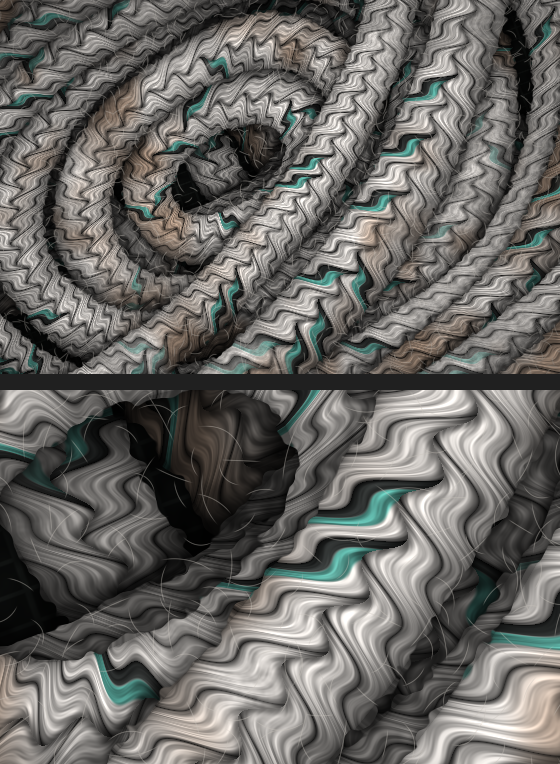
Top: the whole. Bottom: its middle third, enlarged.
Give the GLSL for this texture, as a WebGL 2 fragment shader.

```glsl
#version 300 es
precision highp float;
// A heap of weathered plaited rope: curved ropes are layered from the bottom up,
// each with two columns of slanted strands, twisted yarns and a few teal tracers.
// Soft contact shadows, brown stains and loose hairs finish the surface.
uniform vec2 u_resolution;
out vec4 fragColor;

const int UNDER = 6, COILS = 8, CROSSING = 2;
const float TAU = 6.2831853;
const float PITCH = 0.86;        // strand spacing in rope half widths
const float SLANT = 0.95;        // strand lean in spacings
const float YARNS = 4.0;         // yarns per strand
const float TRACER_SHARE = 0.17;
const float SHADOW_REACH = 0.026;
const float SHADOW_DEPTH = 0.68;
const float HAIR_ALPHA = 0.36;
const vec2 COIL_CENTER = vec2(0.62, 0.57);
const vec2 CROSS_CENTER = vec2(-0.43, 1.32);
const vec2 LIGHT = vec2(-0.42, 0.90);
const vec3 FIBRE = vec3(0.985, 0.965, 0.945);
const vec3 STAIN = vec3(0.64, 0.51, 0.41);
const vec3 TEAL = vec3(0.37, 0.70, 0.65);
const vec3 BLACK = vec3(0.09, 0.11, 0.11);
const vec3 GAP = vec3(0.055, 0.062, 0.058);

float hash(vec2 p) {
  vec3 q = fract(vec3(p.xyx) * 0.1031);
  q += dot(q, q.yzx + 33.33);
  return fract((q.x + q.y) * q.z);
}

float noise(vec2 p) {
  vec2 i = floor(p), f = fract(p);
  f = f * f * (3.0 - 2.0 * f);
  return mix(mix(hash(i), hash(i + vec2(1, 0)), f.x),
             mix(hash(i + vec2(0, 1)), hash(i + vec2(1, 1)), f.x), f.y);
}

float fbm(vec2 p) {
  return 0.5 * noise(p) + 0.3 * noise(p * 2.1 + 7.0) + 0.2 * noise(p * 4.3 + 19.0);
}

mat2 turn(float a) { return mat2(cos(a), -sin(a), sin(a), cos(a)); }

// Centre, semi-axes, tilt and half width of one rope ellipse
void ropePath(int i, out vec2 center, out vec2 axes, out float tilt, out float width) {
  float k = float(i);
  vec3 r = vec3(hash(vec2(k, 1.7)), hash(vec2(k, 5.3)), hash(vec2(k, 9.1)));
  if (i < UNDER) {
    center = vec2(0.2 + 1.2 * r.x, r.y);
    axes = vec2(0.65, 0.42) * (0.7 + 0.6 * r.z);
    tilt = TAU * r.x;
    width = 0.07;
  } else if (i < UNDER + COILS) {
    float j = k - float(UNDER);
    center = COIL_CENTER + 0.08 * (r.xy - 0.5);
    axes = (0.20 + 0.14 * j) * vec2(1.25, 0.85);
    tilt = 0.6 + 0.35 * (r.z - 0.5);
    width = 0.064 + 0.0035 * j + 0.012 * r.x;
  } else {
    float j = k - float(UNDER + COILS);
    center = CROSS_CENTER;
    axes = vec2(1.51 + 0.22 * j);
    tilt = 0.0;
    width = 0.073 + 0.026 * j;
  }
}

// Plaited surface; u counts strands along the rope, v runs -1..1 across it
vec3 ropeColor(float u, float v, float count, float id, vec2 p, vec2 outward) {
  float seam = 0.17 * cos(TAU * u);
  float side = step(seam, v);
  float a = abs(v - seam);
  float t = u + SLANT * a + 0.22 * a * a + 0.5 * side;
  float f = fract(t), x = 2.0 * f - 1.0;
  vec2 strand = vec2(mod(floor(t), count) + 37.0 * id, side * 11.0 + id);
  float tone = hash(strand);

  float bulge = sqrt(max(1.0 - x * x, 0.0));
  float body = mix(0.20, 1.0, smoothstep(0.0, 0.85, bulge));
  body *= mix(0.5, 1.0, smoothstep(0.0, 0.17, a));
  float twist = YARNS * f + 0.9 * a + tone;
  float yarn = 0.87 + 0.13 * sin(TAU * twist);
  float fibre = 0.80 + 0.40 * noise(vec2(f * 26.0 + a * 5.0, a * 6.0 + tone * 90.0));

  // Worn patches lose their plait under felted fibre
  float wear = smoothstep(0.50, 0.72, fbm(p * 4.5 + id * 3.0));
  float felt = 0.55 + 0.65 * fbm(p * vec2(65.0, 85.0));
  float surface = mix(body * yarn * fibre, felt * mix(body, 1.0, 0.35), 0.6 * wear);

  float brown = smoothstep(0.53, 0.75, fbm(p * 3.2 + vec2(id * 2.3, 4.0)));
  vec3 col = mix(FIBRE, STAIN, 0.75 * brown) * (0.86 + 0.22 * tone);
  float tracer = step(hash(strand + 51.0), TRACER_SHARE) * (1.0 - 0.5 * wear);
  float teal = smoothstep(0.42, 0.48, f) * smoothstep(0.76, 0.70, f);
  float black = smoothstep(0.70, 0.76, f);
  col = mix(col, TEAL, tracer * teal);
  col = mix(col, BLACK, 0.85 * tracer * black);

  float rounded = mix(0.36, 1.0, sqrt(max(1.0 - v * v, 0.0)));
  float lit = 0.93 + 0.24 * dot(outward, LIGHT) * v;
  return col * surface * rounded * lit;
}

// Sparse curved hairs, one per grid cell
float hairs(vec2 p, float scale, float px) {
  vec2 g = turn(scale) * p * scale, cell = floor(g);
  vec2 q = turn(TAU * hash(cell + scale)) * (fract(g) - 0.5);
  q.y += (hash(cell + 3.0) - 0.5) * (2.2 * q.x * q.x - 0.15);
  float line = smoothstep(1.1 * px * scale, 0.0, abs(q.y));
  return line * smoothstep(0.44, 0.25, abs(q.x)) * step(0.4, hash(cell + 8.0));
}

void main() {
  float px = 1.0 / u_resolution.y;
  vec2 p = gl_FragCoord.xy * px;
  vec2 bent = p + 0.05 * (vec2(noise(p * 3.0), noise(p * 3.0 + 40.0)) - 0.5);
  float fuzz = 0.013 * (noise(p * 95.0) - 0.5) + 0.008 * (noise(p * 38.0) - 0.5);

  // Dark ground with a faint mesh
  vec2 mesh = abs(fract(turn(0.35) * p * vec2(22.0, 34.0)) - 0.5);
  vec3 col = GAP * (1.0 + 0.9 * smoothstep(0.10, 0.03, min(mesh.x, mesh.y)));

  // Ropes from the bottom of the heap upward
  for (int i = 0; i < UNDER + COILS + CROSSING; i++) {
    vec2 center, axes;
    float tilt, width;
    ropePath(i, center, axes, tilt, width);
    mat2 m = turn(tilt);
    vec2 q = m * (bent - center), e = q / axes, grad = e / axes;
    float k = length(e);
    float d = k * (k - 1.0) / max(length(grad), 1e-4);
    float edge = abs(d) - width + fuzz;
    col *= 1.0 - SHADOW_DEPTH * exp(-max(edge, 0.0) / SHADOW_REACH);
    if (edge < px) {
      float count = floor(TAU * 0.5 * (axes.x + axes.y) / (PITCH * width));
      float u = atan(e.y, e.x) / TAU * count;
      vec2 outward = normalize(grad * m + 1e-5);
      vec3 rope = ropeColor(u, clamp(d / width, -1.0, 1.0), count, float(i), p, outward);
      rope *= i < UNDER ? 0.65 : 1.0;
      col = mix(col, rope, smoothstep(px, -px, edge));
    }
  }

  // Loose hairs, then corner falloff
  float hair = max(hairs(p, 17.0, px), max(hairs(p, 23.0, px), hairs(p, 31.0, px)));
  col = mix(col, vec3(0.74, 0.72, 0.69), HAIR_ALPHA * hair);
  vec2 c = gl_FragCoord.xy / u_resolution - 0.5;
  col *= 1.08 - 0.75 * dot(c, c);
  fragColor = vec4(clamp(col, 0.0, 1.0), 1.0);
}
```
